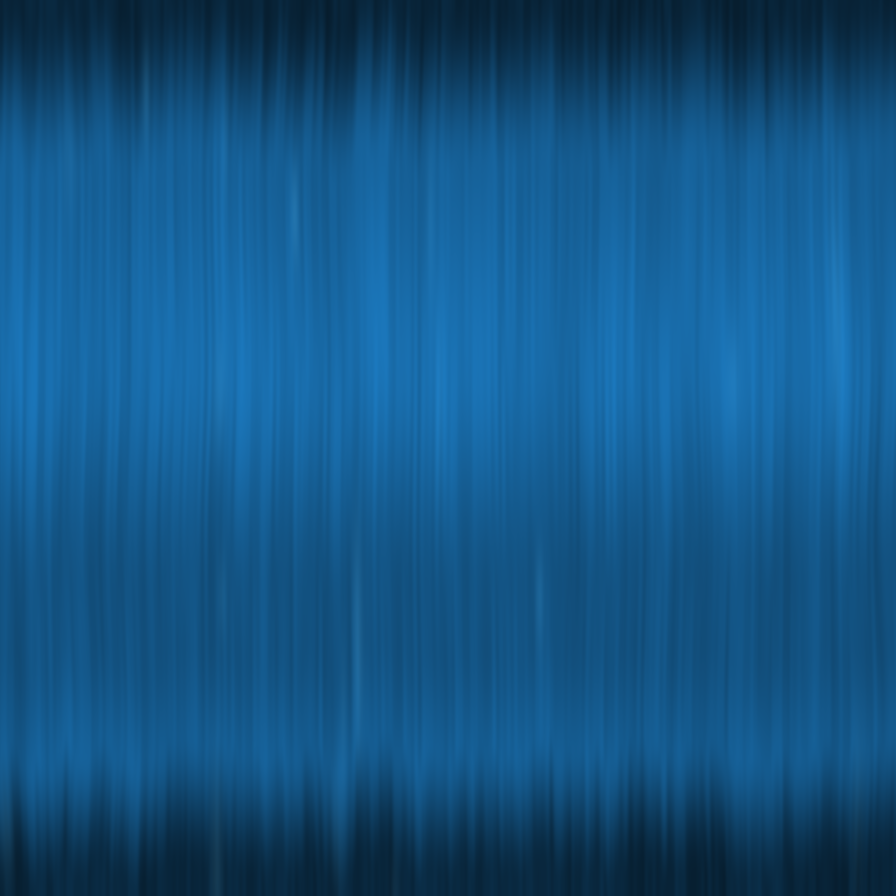
Give the GLSL for this texture, as a Shadertoy shader.

```glsl
// Blue brushed metal: fine vertical streaks over soft horizontal bands of light.

float hash(vec2 p) {
    vec3 q = fract(vec3(p.xyx) * 0.1031);
    q += dot(q, q.yzx + 33.33);
    return fract((q.x + q.y) * q.z);
}

// Smooth value noise, centred on zero
float noise(vec2 p) {
    vec2 cell = floor(p), f = fract(p);
    f = f * f * (3.0 - 2.0 * f);
    float low = mix(hash(cell), hash(cell + vec2(1, 0)), f.x);
    float high = mix(hash(cell + vec2(0, 1)), hash(cell + vec2(1, 1)), f.x);
    return mix(low, high, f.y) - 0.5;
}

// Brightness of the sheen, from the top edge (0) to the bottom edge (1)
float sheen(float t) {
    float light = 0.215;
    light += 0.365 * smoothstep(0.0, 0.19, t);
    light += 0.09 * smoothstep(0.15, 0.40, t);
    light -= 0.17 * smoothstep(0.41, 0.66, t);
    light += 0.07 * smoothstep(0.72, 0.85, t);
    light -= 0.33 * smoothstep(0.83, 0.98, t);
    return light;
}

// Brush marks in octaves, from broad bands to hairlines
float brushMarks(vec2 uv) {
    float marks = 0.0;
    marks += 0.07 * noise(vec2(uv.x * 14.0, uv.y * 1.5));
    marks += 0.08 * noise(vec2(uv.x * 42.0 + 17.0, uv.y * 2.0));
    marks += 0.09 * noise(vec2(uv.x * 105.0 + 51.0, uv.y * 3.0));
    marks += 0.12 * noise(vec2(uv.x * 245.0 + 93.0, uv.y * 4.0));
    return marks;
}

// Sparse long glints with soft ends
float glints(vec2 uv) {
    float sum = 0.0;
    for (int i = 0; i < 18; i++) {
        float id = float(i);
        vec2 centre = vec2(hash(vec2(id, 3.7)), hash(vec2(id, 9.2)));
        vec2 size = vec2(mix(0.003, 0.008, hash(vec2(id, 14.1))),
                         mix(0.04, 0.13, hash(vec2(id, 21.8))));
        vec2 d = (uv - centre) / size;
        sum += mix(0.3, 1.0, hash(vec2(id, 30.4))) * exp(-dot(d, d));
    }
    return sum;
}

void mainImage(out vec4 fragColor, in vec2 fragCoord) {
    vec2 uv = fragCoord / iResolution.xy;

    // Slight waver of the brush, and ragged band edges
    vec2 brushed = uv;
    brushed.x += 0.006 * noise(vec2(uv.x * 9.0, uv.y * 5.0));
    float ragged = 0.035 * noise(vec2(brushed.x * 70.0, 5.0))
                 + 0.025 * noise(vec2(brushed.x * 190.0, 8.0));
    float light = sheen(1.0 - uv.y + ragged);

    // Marks show more strongly in the dark bands
    float contrast = mix(1.8, 1.0, smoothstep(0.25, 0.55, light));
    light *= 1.0 + contrast * brushMarks(brushed);

    vec3 blue = vec3(0.143, 0.635, 1.0);
    vec3 color = blue * light + vec3(0.05, 0.08, 0.09) * glints(brushed);
    fragColor = vec4(color, 1.0);
}
```
